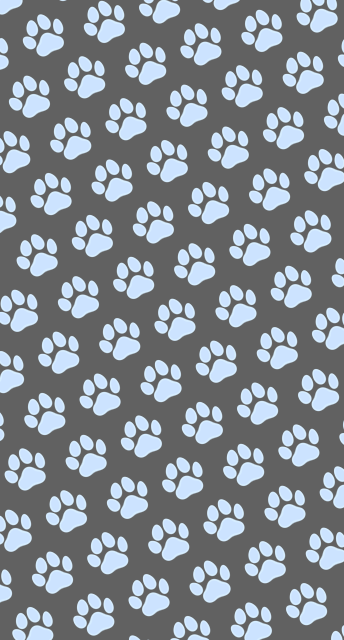
Reproduce this pattern procedurally as a WebGL 2 fragment shader.

```glsl
#version 300 es
precision highp float;
// Pale blue paw prints on grey, set in staggered diagonal rows.

uniform vec2 u_resolution;
out vec4 fragColor;

// Egg-shaped toe, narrower at its tip; tilt turns the tip to the left.
float toe(vec2 p, vec2 center, vec2 radii, float tilt) {
    float c = cos(tilt), s = sin(tilt);
    p -= center;
    p = vec2(c * p.x + s * p.y, c * p.y - s * p.x);
    p.x /= 1.0 - 0.14 * p.y / radii.y;
    float k = length(p / radii);
    return k * (k - 1.0) / max(length(p / (radii * radii)), 1e-4);
}

float smoothMin(float a, float b, float k) {
    float h = max(k - abs(a - b), 0.0) / k;
    return min(a, b) - 0.25 * k * h * h;
}

// Three soft lobes joined around a core.
float pad(vec2 p) {
    float top = length(p - vec2(0.18, -0.17)) - 0.30;
    float low = length(p - vec2(-0.01, -0.66)) - 0.32;
    float right = length(p - vec2(0.65, -0.33)) - 0.31;
    float core = length(p - vec2(0.29, -0.42)) - 0.28;
    return smoothMin(smoothMin(smoothMin(core, low, 0.3), right, 0.3), top, 0.3);
}

float paw(vec2 p) {
    float d = pad(p);
    d = min(d, toe(p, vec2(-0.66, -0.33), vec2(0.26, 0.35), 0.87));
    d = min(d, toe(p, vec2(-0.53, 0.34), vec2(0.265, 0.38), 0.17));
    d = min(d, toe(p, vec2(0.01, 0.64), vec2(0.27, 0.40), 0.61));
    return min(d, toe(p, vec2(0.68, 0.43), vec2(0.225, 0.37), 0.26));
}

void main() {
    // Lengths are fractions of the canvas height.
    vec2 p = gl_FragCoord.xy / u_resolution.y;

    // Lattice: x steps along a diagonal row, y steps from row to row.
    mat2 lattice = mat2(0.06454, -0.06548, 0.05853, 0.05846);
    vec2 cell = inverse(lattice) * (p - vec2(0.1872, 0.4698));
    float row = floor(cell.y + 0.5);
    cell.x -= 0.43 * mod(row, 2.0);
    cell = fract(cell + 0.5) - 0.5;

    // One paw unit is 1/30 of the height.
    float d = paw(lattice * cell * 30.0);
    float pixel = 30.0 / u_resolution.y;

    // Flat fill with a faint light rim.
    vec3 grey = vec3(0.38);
    vec3 paleBlue = vec3(0.80, 0.89, 1.0);
    vec3 rimBlue = vec3(0.84, 0.93, 1.0);
    vec3 fill = mix(paleBlue, rimBlue, smoothstep(-0.10, -0.05, d));
    float coverage = 1.0 - smoothstep(-0.7 * pixel, 0.7 * pixel, d);
    fragColor = vec4(mix(grey, fill, coverage), 1.0);
}
```
